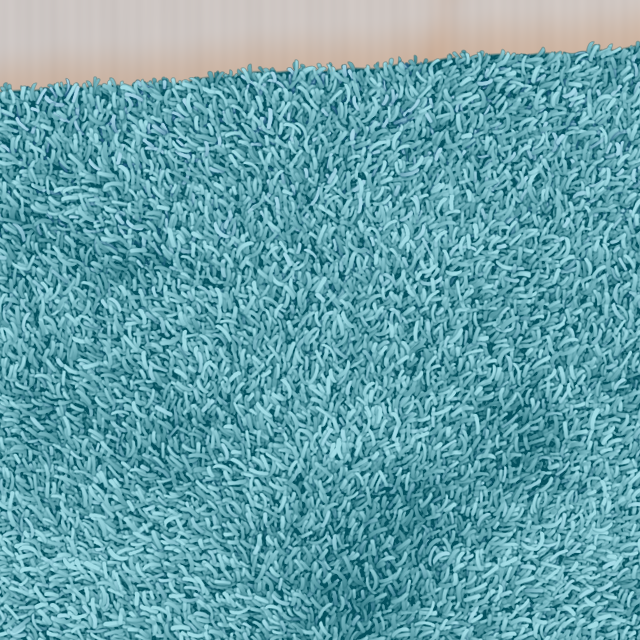
A three.js fragment shader for this texture:

```glsl
// A shaggy teal rug under a strip of pale wooden floor with a slanted border.
// The pile is built from jittered cells, each holding one bent strand; layers
// are painted from deep to high, every strand shading the ones beneath it.

varying vec2 vUv;

const vec3 PILE_DEEP = vec3(0.07, 0.37, 0.42);
const vec3 PILE_LIGHT = vec3(0.55, 0.79, 0.83);
const vec3 SHADOW_BLUE = vec3(0.13, 0.34, 0.52);
const vec3 GLINT = vec3(0.68, 0.85, 0.93);
const vec3 FLOOR_PALE = vec3(0.80, 0.775, 0.765);
const vec3 FLOOR_WARM = vec3(0.79, 0.70, 0.635);

const int LAYERS = 10;
const float CELLS = 46.0;        // strands across, per layer
const float STRAND_WIDTH = 0.14; // half width, in cells
const float SOFTNESS = 0.09;     // edge blur, in cells
const float SHADOW = 0.34;       // darkening around each strand
const float BEND = 0.55;
const float MESSINESS = 1.9;     // random spread of strand angles

vec4 hash4(vec2 p) {
  vec4 q = fract(p.xyxy * vec4(0.1031, 0.1030, 0.0973, 0.1099));
  q += dot(q, q.wzxy + 33.33);
  return fract((q.xxyz + q.yzzw) * q.zywx);
}

float rugEdge(float x) {
  return 0.860 + 0.074 * x + 0.003 * sin(x * 19.0) + 0.0015 * sin(x * 83.0);
}

// Soft round patch
float blob(vec2 p, vec2 centre, vec2 size) {
  vec2 d = (p - centre) / size;
  return exp(-dot(d, d));
}

// Direction the pile leans: left on the left, right on the right, flat below
float leanAngle(vec2 p) {
  float lean = mix(2.2, 1.0, smoothstep(0.2, 0.8, p.x));
  float low = 1.0 - smoothstep(0.05, 0.4, p.y);
  lean += low * mix(0.5, -0.4, smoothstep(0.3, 0.75, p.x));
  return lean + 0.25 * sin(p.x * 17.0 + 3.0 * sin(p.y * 9.0))
              + 0.2 * sin(p.y * 23.0 - p.x * 11.0);
}

// Broad light and dark areas of the pile
float patches(vec2 p) {
  float dark = blob(p, vec2(0.56, 0.08), vec2(0.09, 0.10))
    + 0.8 * blob(p, vec2(0.65, 0.21), vec2(0.07, 0.06))
    + 0.7 * blob(p, vec2(0.82, 0.31), vec2(0.06, 0.08))
    + 0.6 * blob(p, vec2(0.18, 0.58), vec2(0.07, 0.05))
    + 0.6 * blob(p, vec2(0.01, 0.64), vec2(0.07, 0.06))
    + 0.5 * blob(p, vec2(0.25, 0.30), vec2(0.10, 0.07))
    + 0.4 * blob(p, vec2(0.08, 0.38), vec2(0.07, 0.05));
  float light = blob(p, vec2(0.68, 0.63), vec2(0.07, 0.07))
    + 0.8 * blob(p, vec2(0.12, 0.10), vec2(0.22, 0.12))
    + 0.8 * blob(p, vec2(0.90, 0.15), vec2(0.12, 0.10))
    + 0.6 * blob(p, vec2(0.12, 0.53), vec2(0.08, 0.04))
    + 0.5 * blob(p, vec2(0.55, 0.35), vec2(0.10, 0.07));
  float ripple = sin(p.x * 31.0 + 4.0 * sin(p.y * 13.0))
               * sin(p.y * 37.0 + 3.0 * sin(p.x * 15.0));
  return 0.14 * light - 0.32 * dark + 0.05 * ripple;
}

vec3 woodFloor(vec2 p, float above) {
  float grain = sin(p.x * 140.0 + sin(p.y * 12.0)) + sin(p.x * 331.0 + 2.0)
              + sin(p.x * 57.0 + 2.0 * sin(p.y * 7.0));
  vec3 c = mix(FLOOR_WARM, FLOOR_PALE, smoothstep(-0.01, 0.075, above));
  c += 0.004 * grain + vec3(0.015, 0.005, -0.005) * p.x;
  float seam = exp(-pow((p.x - 0.69 - 0.2 * (p.y - 0.96)) / 0.025, 2.0));
  return c - seam * vec3(0.01, 0.03, 0.045);
}

// Paints all strands near p: x = tone, y = coverage, z = blue tint
vec3 shagPile(vec2 p, float above) {
  float tone = 0.08;
  float cover = 1.0 - smoothstep(-0.009, -0.003, above);
  float tint = 0.0;
  for (int i = 0; i < LAYERS; i++) {
    float height = float(i) / float(LAYERS - 1);
    vec2 shift = vec2(17.37, 29.61) * float(i + 1);
    vec2 q = p * CELLS + shift;
    for (int k = 0; k < 9; k++) {
      vec2 cell = floor(q) + vec2(mod(float(k), 3.0), floor(float(k) / 3.0)) - 1.0;
      vec4 rnd = hash4(cell + 71.0 * float(i));
      vec4 look = hash4(cell.yx + 43.0 * float(i) + 211.0);
      vec2 root = (cell + rnd.xy - shift) / CELLS;
      if (root.y > rugEdge(root.x) - 0.007) continue;

      // Bent capsule in the frame of the strand
      float a = leanAngle(root) + (rnd.z - 0.5) * MESSINESS;
      vec2 dir = vec2(cos(a), sin(a));
      vec2 d = (p - root) * CELLS;
      vec2 s = vec2(dot(d, dir), dot(d, vec2(-dir.y, dir.x)));
      float halfLength = mix(0.2, 0.65, rnd.w);
      s.y += BEND * (look.x - 0.5) * 2.0 * s.x * s.x;
      float along = clamp(s.x, -halfLength, halfLength);
      float dist = length(s - vec2(along, 0.0)) - STRAND_WIDTH * mix(0.75, 1.2, look.y);

      float body = 1.0 - smoothstep(-SOFTNESS, SOFTNESS, dist);
      float halo = 1.0 - smoothstep(0.0, 0.2, dist);
      float strandTone = mix(0.48, 1.0, height) + 0.5 * (look.z - 0.5)
                       + 0.14 * along / halfLength - 0.6 * max(dist + 0.08, 0.0);
      tone = mix(tone - SHADOW * halo * (0.4 + 0.6 * look.w), strandTone, body);
      tint = mix(tint, step(0.9, look.w), body);
      cover = max(cover, body);
    }
  }
  return vec3(tone, cover, tint);
}

void main() {
  float above = vUv.y - rugEdge(vUv.x);
  vec3 color = woodFloor(vUv, above);
  if (above < 0.03) {
    vec3 pile = shagPile(vUv, above);
    float tone = clamp(pile.x + patches(vUv), -0.12, 1.18);
    vec3 rug = mix(PILE_DEEP, PILE_LIGHT, tone);
    // Cool tints gather near the far border
    float far = smoothstep(0.45, 0.85, vUv.y) * (1.0 - 0.5 * vUv.x);
    vec3 cool = mix(SHADOW_BLUE, GLINT, smoothstep(0.2, 0.9, tone));
    rug = mix(rug, cool, pile.z * (0.2 + 0.6 * far));
    color = mix(color, rug, pile.y);
  }
  gl_FragColor = vec4(color, 1.0);
}
```
